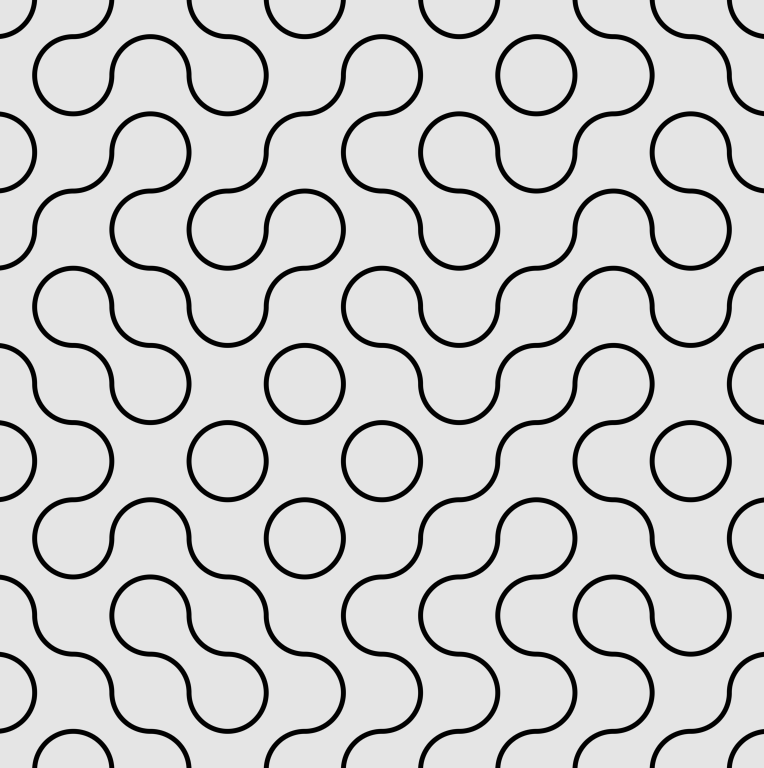
Write a WebGL 1 fragment shader that draws this pattern.

```glsl
precision highp float;
// Truchet tiling: quarter arcs, randomly turned per tile, join into winding black lines.

uniform vec2 u_resolution;

const float TILES_DOWN = 9.95;     // tiles along the canvas height
const float ARC_RADIUS = 0.5;      // in tiles, so arcs meet at edge midpoints
const float LINE_WIDTH = 0.064;    // in tiles
const float EDGE_PIXELS = 0.7;     // half width of the smoothed edge
const float FLIP_CHANCE = 0.5;     // share of mirrored tiles
const float SEED = 17.0;
const vec3 PAPER = vec3(0.898);
const vec3 INK = vec3(0.005);

float hash(vec2 cell) {
  vec3 q = fract(vec3(cell.xyx + SEED) * vec3(0.1031, 0.1030, 0.0973));
  q += dot(q, q.yzx + 33.33);
  return fract((q.x + q.y) * q.z);
}

// Distance to the two arcs around opposite corners of a unit tile
float arcDistance(vec2 local) {
  float lower = abs(length(local) - ARC_RADIUS);
  float upper = abs(length(local - 1.0) - ARC_RADIUS);
  return min(lower, upper);
}

void main() {
  // Tile corners are aligned with the canvas centre
  float tilesPerPixel = TILES_DOWN / u_resolution.y;
  vec2 p = (gl_FragCoord.xy - 0.5 * u_resolution) * tilesPerPixel;
  vec2 cell = floor(p);
  vec2 local = p - cell;

  // Random orientation
  if (hash(cell) < FLIP_CHANCE) local.x = 1.0 - local.x;

  // Smoothed stroke
  float edge = arcDistance(local) - 0.5 * LINE_WIDTH;
  float blur = EDGE_PIXELS * tilesPerPixel;
  float ink = 1.0 - smoothstep(-blur, blur, edge);

  gl_FragColor = vec4(mix(PAPER, INK, ink), 1.0);
}
```
